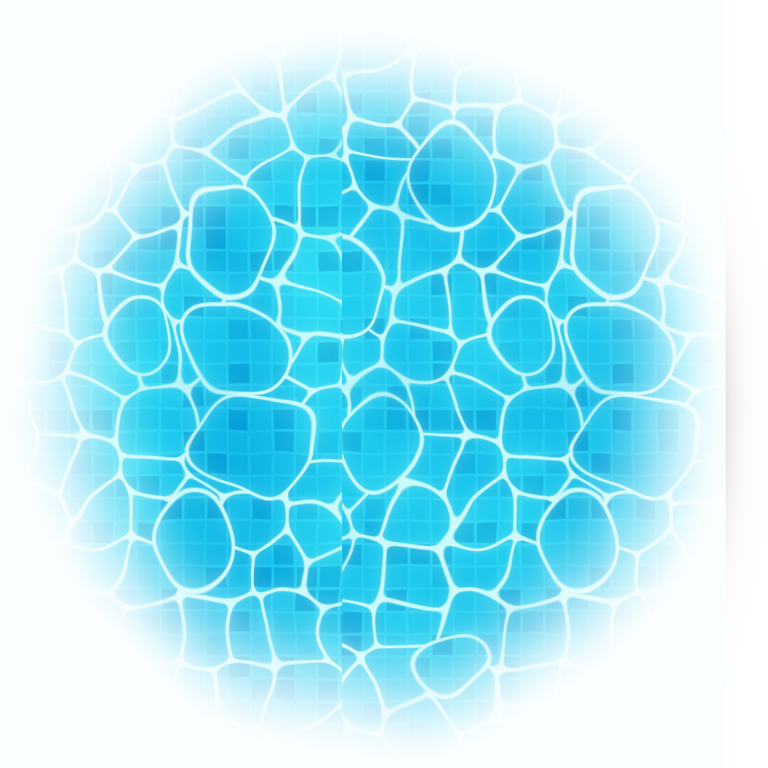
A WebGL 1 fragment shader for this texture:

```glsl
precision highp float;
// Sunlit pool water: a caustic web over square tiles, fading to white in a disc.
uniform vec2 u_resolution;

const float SEAM = 0.445;
const float PERIOD = 0.5;
const float TILE = 0.0294;
const float WEB_SCALE = 14.0;

vec2 hash2(vec2 p) {
  vec3 q = fract(p.xyx * vec3(0.1031, 0.1030, 0.0973));
  q += dot(q, q.yzx + 33.33);
  return fract((q.xx + q.yz) * q.zy);
}

float noise(vec2 p) {
  vec2 i = floor(p);
  vec2 f = fract(p);
  f = f * f * (3.0 - 2.0 * f);
  float low = mix(hash2(i).x, hash2(i + vec2(1.0, 0.0)).x, f.x);
  float high = mix(hash2(i + vec2(0.0, 1.0)).x, hash2(i + 1.0).x, f.x);
  return mix(low, high, f.y);
}

float smoothMin(float a, float b, float k) {
  float h = max(k - abs(a - b), 0.0) / k;
  return min(a, b) - h * h * k * 0.25;
}

// Distance to the rounded border of the nearest scattered cell.
float cellBorder(vec2 p) {
  vec2 base = floor(p);
  vec2 local = fract(p);
  vec2 nearest = vec2(0.0);
  float best = 9.0;
  for (int y = -1; y <= 1; y++) {
    for (int x = -1; x <= 1; x++) {
      vec2 g = vec2(float(x), float(y));
      vec2 r = g + 0.1 + 0.8 * hash2(base + g) - local;
      float d = dot(r, r);
      if (d < best) { best = d; nearest = r; }
    }
  }
  float border = 1.0;
  for (int y = -2; y <= 2; y++) {
    for (int x = -2; x <= 2; x++) {
      vec2 g = vec2(float(x), float(y));
      vec2 r = g + 0.1 + 0.8 * hash2(base + g) - local;
      vec2 gap = r - nearest;
      if (dot(gap, gap) > 0.0001) {
        border = smoothMin(border, dot(0.5 * (r + nearest), normalize(gap)), 0.12);
      }
    }
  }
  return max(border, 0.0);
}

// Clears an oval out of the web and outlines it.
float carveOval(float web, vec2 p, vec2 center, vec2 radii) {
  float d = (length((p - center) / radii) - 1.0) * min(radii.x, radii.y);
  return max(min(web, abs(d)), -d);
}

float spot(vec2 p, vec2 center, float radius) {
  vec2 d = (p - center) / radius;
  return exp(-dot(d, d));
}

float causticWeb(vec2 p) {
  vec2 warp = vec2(noise(p * 17.0), noise(p * 17.0 + 41.0)) - 0.5;
  vec2 q = p + 0.024 * warp;
  float web = cellBorder(q * WEB_SCALE + 7.0) / WEB_SCALE;
  // Broad landmark cells
  web = carveOval(web, q, vec2(0.355, 0.690), vec2(0.054, 0.074));
  web = carveOval(web, q, vec2(0.143, 0.770), vec2(0.054, 0.072));
  web = carveOval(web, q, vec2(0.360, 0.545), vec2(0.063, 0.064));
  web = carveOval(web, q, vec2(0.385, 0.420), vec2(0.076, 0.061));
  web = carveOval(web, q, vec2(0.305, 0.290), vec2(0.044, 0.067));
  web = carveOval(web, q, vec2(0.000, 0.620), vec2(0.056, 0.065));
  web = carveOval(web, q, vec2(0.045, 0.425), vec2(0.055, 0.060));
  web = carveOval(web, q, vec2(0.238, 0.565), vec2(0.040, 0.047));
  web = carveOval(web, q, vec2(0.143, 0.135), vec2(0.050, 0.040));
  return web;
}

vec3 poolFloor(vec2 p, vec2 sheet, float pixel) {
  float light = 0.25 + 0.5 * noise(sheet * 13.0 + 3.0);
  light += 0.5 * spot(p, vec2(0.42, 0.69), 0.07) + 0.4 * spot(p, vec2(0.17, 0.47), 0.10);
  light += 0.25 * smoothstep(0.38, 0.5, sheet.x);
  light -= 0.4 * (spot(p, vec2(0.52, 0.75), 0.10) + spot(p, vec2(0.32, 0.28), 0.07));
  light -= 0.3 * (spot(p, vec2(0.30, 0.69), 0.06) + spot(p, vec2(0.30, 0.43), 0.06));
  vec3 color = mix(vec3(0.05, 0.71, 0.90), vec3(0.16, 0.85, 0.95), clamp(light, 0.0, 1.0));
  // Tiles and their pale joints
  vec2 grid = sheet / TILE + 0.12 * noise(sheet * 24.0);
  vec2 edge = 0.5 - abs(fract(grid) - 0.5);
  float joint = 1.0 - smoothstep(0.02, 0.06 + pixel / TILE, min(edge.x, edge.y));
  float shade = hash2(floor(grid) + 19.0).x;
  color -= vec3(0.04, 0.10, 0.06) * smoothstep(0.55, 1.0, shade) * (1.0 - joint);
  return color + vec3(0.04, 0.03, 0.02) * joint;
}

void main() {
  vec2 p = gl_FragCoord.xy / u_resolution;
  float pixel = 1.0 / min(u_resolution.x, u_resolution.y);
  vec2 sheet = vec2(mod(p.x - SEAM, PERIOD), p.y);
  float web = causticWeb(sheet);

  // Bright filaments with a soft halo
  float strength = 0.6 + 0.35 * noise(sheet * 12.0 + 9.0);
  float core = 1.0 - smoothstep(0.0008, 0.0024 + pixel, web);
  float halo = 0.22 * exp(-web / 0.008);
  vec3 color = poolFloor(p, sheet, pixel);
  color = mix(color, vec3(0.80, 0.98, 0.98), clamp(core * strength + halo, 0.0, 1.0));

  // Disc fade, right-hand cut and its faint shadow
  float radius = length(p - vec2(0.485, 0.49)) + 0.03 * (noise(p * 7.0) - 0.5);
  color = mix(color, vec3(0.98, 0.995, 1.0), smoothstep(0.27, 0.475, radius));
  float cut = SEAM + PERIOD;
  float shadow = 0.11 * exp(-max(p.x - cut, 0.0) / 0.016) * spot(p, vec2(cut, 0.47), 0.18);
  color = mix(color, vec3(1.0 - shadow), smoothstep(cut - pixel, cut + pixel, p.x));
  gl_FragColor = vec4(color, 1.0);
}
```
